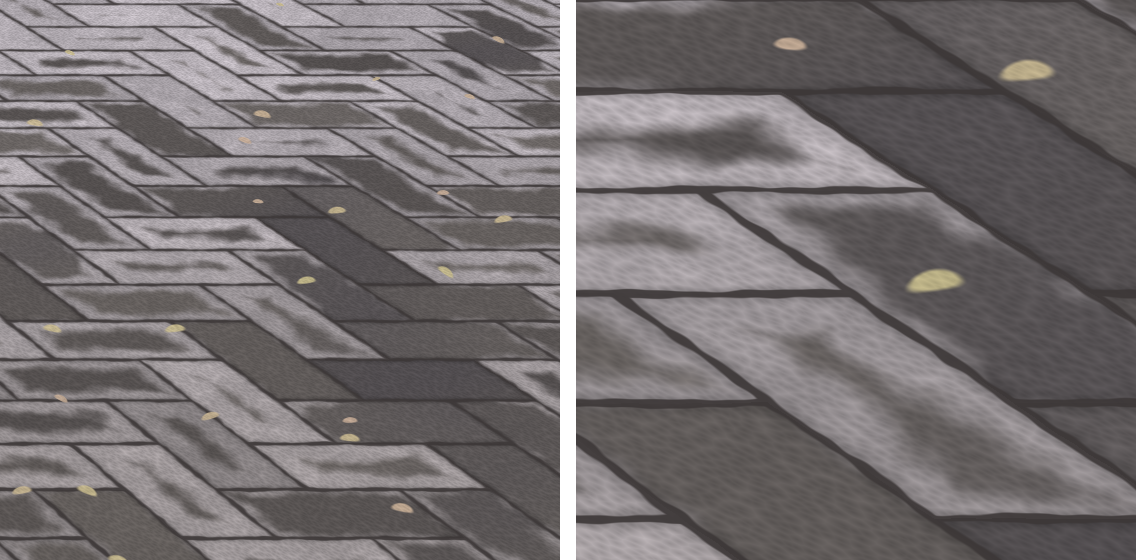
Left: the whole. Right: its middle third, enlarged.
A Shadertoy shader for this texture:

```glsl
// Weathered herringbone paving seen at a slant: the canvas is projected to a
// sheared ground grid, cells are grouped into 2:1 blocks, and each block gets
// its own tone and damp stain. Cellular grain and fallen leaves finish it.

float hash(vec2 p) {
    p = fract(p * vec2(0.1031, 0.1137));
    p += dot(p, p.yx + 33.33);
    return fract((p.x + p.y) * p.x * 91.7);
}

vec2 hash2(vec2 p) {
    return vec2(hash(p + 3.7), hash(p.yx + 41.3));
}

// Distance to the nearest jittered point
float cellular(vec2 p) {
    vec2 cell = floor(p);
    float nearest = 2.0;
    for (int j = -1; j <= 1; j++)
        for (int i = -1; i <= 1; i++) {
            vec2 c = cell + vec2(i, j);
            nearest = min(nearest, length(c + hash2(c) - p));
        }
    return nearest;
}

// Layered sines, roughly -1 to 1
float waves(vec2 p) {
    return 0.5 * sin(p.x * 2.3 + 1.7 * sin(p.y * 1.9))
         + 0.3 * sin(p.y * 5.1 + 1.3 * sin(p.x * 3.7))
         + 0.2 * sin(p.x * 9.7 - p.y * 8.3);
}

float segmentDistance(vec2 p, vec2 a, vec2 b) {
    vec2 ab = b - a;
    return length(p - a - ab * clamp(dot(p - a, ab) / dot(ab, ab), 0.0, 1.0));
}

// Broad damp patches on the canvas
float dampness(vec2 p) {
    float trail = segmentDistance(p, vec2(0.54, 0.62), vec2(0.74, 0.32));
    float corner = length(p - vec2(0.88, 0.12));
    float far = length((p - vec2(0.87, 0.90)) * vec2(1.0, 1.6));
    float side = length(p - vec2(0.06, 0.56));
    return exp(-90.0 * trail * trail) + 0.7 * exp(-40.0 * corner * corner)
         + 0.9 * exp(-120.0 * far * far) + 0.7 * exp(-200.0 * side * side);
}

void mainImage(out vec4 fragColor, in vec2 fragCoord) {
    vec2 uv = fragCoord / iResolution.xy;

    // Perspective ground grid: x across, y away from the viewer
    float depth = 2.87 - uv.y;
    float away = 89.2 * (1.0 / depth - 0.3532);
    vec2 ground = vec2(uv.x / (0.0595 * depth) + 0.5685 * away - 1.932, away);
    vec2 soft = fwidth(ground);
    ground += 0.012 * vec2(waves(ground.yx * 3.0), waves(ground * 2.6 + 5.0));

    // Herringbone: two cells of a lying block, then upper and lower standing cells
    vec2 cell = floor(ground);
    float phase = mod(cell.x - cell.y - 1.0, 4.0);
    bool lying = phase < 1.5;
    vec2 origin = cell;
    if (lying) origin.x -= step(0.5, phase);
    else origin.y -= step(phase, 2.5);
    vec2 size = lying ? vec2(2.0, 1.0) : vec2(1.0, 2.0);
    vec2 local = ground - origin;
    vec2 inset = min(local, size - local);
    float edge = min(inset.x, inset.y);

    vec2 id = origin + 57.0;
    float tone = hash(id);
    float wear = hash(id + 19.4);
    float hue = hash(id + 71.8);

    // Dry stone, paler with distance
    vec3 stone = mix(vec3(0.58, 0.555, 0.56), vec3(0.70, 0.675, 0.70), smoothstep(0.1, 0.95, uv.y));
    stone *= 0.91 + 0.17 * tone;
    stone *= 1.0 + 0.05 * waves(ground * 1.7 + 9.0 * hue);

    // Damp stain spreading from the middle of the block
    vec2 center = vec2(0.0595 * (origin.x + size.x * 0.5 - ground.x) * depth, 0.0);
    float wet = dampness(uv + center * 0.6);
    float amount = 0.06 + 0.82 * wear + 0.75 * wet - 0.3 * smoothstep(0.55, 1.0, uv.y);
    float start = mix(0.42, -0.25, amount);
    float ragged = edge + 0.09 * waves(local * 2.2 + 31.0 * tone);
    float stain = smoothstep(start, start + 0.24, ragged) * mix(0.78, 1.0, hue);
    vec3 dampStone = mix(vec3(0.35, 0.33, 0.315), vec3(0.28, 0.265, 0.285), clamp(0.4 * hue + 0.5 * wet, 0.0, 1.0));
    vec3 color = mix(stone, dampStone, clamp(stain, 0.0, 1.0));

    // Grain and small pits
    float grain = cellular(ground * vec2(22.0, 13.0));
    color *= 0.91 + 0.19 * grain;
    color *= 1.0 + 0.05 * (cellular(ground * vec2(7.0, 5.0) + 20.0) - 0.5);

    // Shaded rims and dark joints of uneven width
    color *= mix(0.86, 1.0, smoothstep(0.02, 0.12, edge));
    vec2 halfWidth = vec2(0.030, 0.034) * (1.0 + 0.45 * waves(ground * 4.0));
    vec2 clear = smoothstep(halfWidth - soft, halfWidth + soft, inset);
    color = mix(vec3(0.235, 0.215, 0.215), color, mix(0.1, 1.0, clear.x * clear.y));

    // Scattered leaves, smaller in the distance
    for (int i = 0; i < 24; i++) {
        vec2 seed = vec2(float(i) * 7.3 + 2.0, float(i) * 3.1 + 11.0);
        float turn = 0.9 * hash(seed + 5.0) - 0.6;
        vec2 d = (uv - hash2(seed)) * 2.4 / depth;
        d = mat2(cos(turn), -sin(turn), sin(turn), cos(turn)) * d;
        d.y += 9.0 * d.x * d.x;
        float radius = length(d / (vec2(0.017, 0.0065) * (0.55 + 0.6 * hash(seed + 9.0))));
        vec3 leaf = mix(vec3(0.80, 0.69, 0.61), vec3(0.80, 0.76, 0.56), hash(seed + 13.0));
        color = mix(color, leaf * (0.9 + 0.15 * grain), 0.9 * (1.0 - smoothstep(0.7, 1.1, radius)));
    }

    fragColor = vec4(color, 1.0);
}
```
